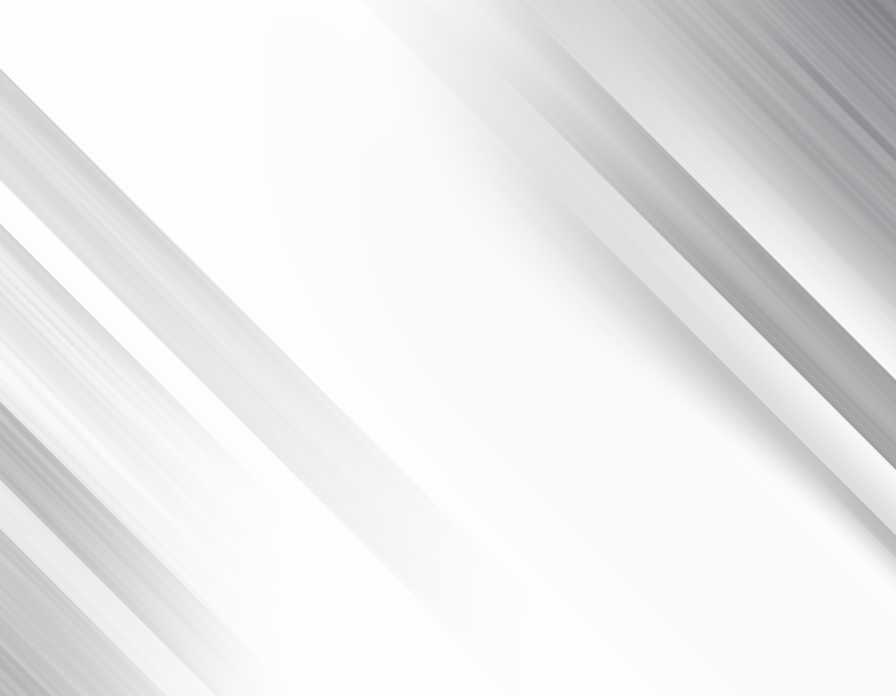
Give the GLSL for this background, as a Shadertoy shader.

```glsl
#define BASE_SHADE 0.992
#define STREAK_GAIN 0.40
#define FINE_STREAKS 95.0
#define BROAD_STREAKS 27.0
#define LEFT_DEPTH 0.16
#define CORNER_DEPTH 0.24
#define RIGHT_DEPTH 0.32
#define SHADOW_DEPTH 0.21
#define TINT vec3(1.01, 1.0, 0.975)

vec2 gradientAt(vec2 cell) {
    float h = fract(sin(dot(cell, vec2(127.1, 311.7))) * 43758.5);
    return vec2(cos(6.2832 * h), sin(6.2832 * h));
}

float gradientNoise(vec2 p) {
    vec2 i = floor(p), f = fract(p);
    vec2 u = f * f * f * (f * (f * 6.0 - 15.0) + 10.0);
    vec2 e = vec2(1.0, 0.0);
    float low = mix(dot(gradientAt(i), f), dot(gradientAt(i + e), f - e), u.x);
    float high = mix(dot(gradientAt(i + e.yx), f - e.yx),
                     dot(gradientAt(i + 1.0), f - 1.0), u.x);
    return mix(low, high, u.y);
}

// Antialiased step across the diagonal
float edge(float at, float c) {
    float w = 1.2 / iResolution.y;
    return smoothstep(at - w, at + w, c);
}

float band(float lo, float hi, float c) {
    return edge(lo, c) - edge(hi, c);
}

// Long streaks that change slowly along the diagonal
float streaks(float c, float along) {
    return gradientNoise(vec2(c * FINE_STREAKS, along * 1.3))
         + gradientNoise(vec2(c * BROAD_STREAKS + 7.0, along * 0.9));
}

// Panels entering from the left side
float leftPanels(float c, float x, float streak) {
    float longFade = 1.0 - smoothstep(0.0, 0.8, x);
    float shortFade = 1.0 - smoothstep(0.0, 0.43, x);
    float wide = band(-0.259, -0.098, c) * LEFT_DEPTH * longFade
               * (1.0 - 0.25 * smoothstep(-0.10, -0.18, c)) * (1.0 + 0.3 * streak);
    float rays = band(-0.577, -0.321, c) * shortFade
               * (0.065 + 0.09 * smoothstep(-0.36, -0.321, c) + 0.07 * streak);
    float dark = band(-0.689, -0.577, c) * CORNER_DEPTH;
    float pale = band(-0.76, -0.689, c) * 0.08;
    float corner = (1.0 - edge(-0.76, c))
                 * (CORNER_DEPTH - 0.04 + 0.05 * smoothstep(-0.8, -1.0, c));
    return wide + max(rays, 0.0)
         + (dark + pale + corner) * shortFade * (1.0 + 0.3 * streak);
}

// Panels fanning out to the right side
float rightPanels(float c, float x, float streak) {
    // Soft shadow below the pale strip
    float softStart = mix(0.33, 0.43, smoothstep(0.7, 1.25, x));
    float shadow = SHADOW_DEPTH * smoothstep(0.5, 1.05, x)
                 * smoothstep(softStart, 0.515, c) * (1.0 - edge(0.518, c));
    shadow += 0.05 * smoothstep(1.15, 1.28, x) * band(0.485, 0.518, c);

    float stripGlow = smoothstep(0.525, 0.612, c) * smoothstep(0.85, 1.28, x);
    float strip = band(0.518, 0.612, c) * 0.115
                * smoothstep(0.45, 0.85, x) * (1.0 - 0.8 * stripGlow);

    float sheen = 1.0 - 0.18 * smoothstep(0.05, 0.0, abs(c - 0.675));
    float steel = band(0.612, 0.741, c) * RIGHT_DEPTH * 1.1
                * smoothstep(0.5, 1.15, x) * sheen;

    // Outer panel: bright lower lip, darkening toward the corner
    float reach = smoothstep(0.75, 1.25, x);
    float outer = mix(0.13, 0.02, smoothstep(0.8, 1.25, x))
                + smoothstep(0.735, 0.97, c) * mix(0.04, RIGHT_DEPTH, reach)
                + 0.12 * smoothstep(1.05, 1.28, c)
                + 0.065 * band(1.055, 1.074, c) * smoothstep(1.05, 1.2, x);
    outer *= edge(0.741, c) * (1.0 + STREAK_GAIN * 0.4 * streak);

    return (shadow + strip + steel) * (1.0 + 0.12 * streak) + outer;
}

void mainImage(out vec4 fragColor, in vec2 fragCoord) {
    vec2 p = fragCoord / iResolution.y;
    float across = p.x + p.y - 1.0;
    float along = p.x - p.y;
    float streak = streaks(across, along) * STREAK_GAIN * 2.5;

    // Faint veil over the bright middle
    float veil = 0.016 * smoothstep(-0.1, 0.2, across)
               * (1.0 - smoothstep(0.3, 0.5, across)) * smoothstep(0.3, 0.7, p.x);

    float darkness = veil + leftPanels(across, p.x, streak)
                   + rightPanels(across, p.x, streak);
    vec3 color = BASE_SHADE - darkness * TINT;
    fragColor = vec4(clamp(color, 0.0, 1.0), 1.0);
}
```
